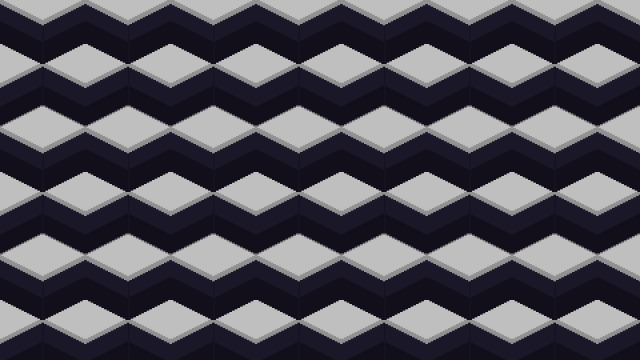
Give the GLSL for this pattern, as a Shadertoy shader.

```glsl
// Rows of pale lozenge tiles standing on dark folded walls, drawn as coarse pixel art.
// Each column measures its depth below a zigzag edge, and the depth picks the band.
// Two staggered rows form one repeat; supersampling smooths the steps.

#define GRID_ROWS 270.0          // art pixels down the canvas
#define TILE vec2(64.0, 96.0)    // repeat size in art pixels
#define FIRST_APEX 32.5          // top of the first row, from the upper edge
#define ROW_GAP 62.0             // depth from one row's edge to the next, at a centre
#define SAMPLES 3                // subsamples per axis

#define TOP_COLOR vec3(0.75)
#define LIP_COLOR vec3(0.57)
#define RIM_COLOR vec3(0.43, 0.43, 0.45)
#define WALL_COLOR vec3(0.10, 0.09, 0.16)
#define SHADE_COLOR vec3(0.07, 0.06, 0.10)

// One lozenge and the wall below it; bands = depths of top, lip and wall at the centre
vec3 blockColor(float depth, float offCentre, vec3 bands, float rim, float seam) {
    if (depth < rim) return RIM_COLOR;
    vec3 ends = bands + rim - offCentre;
    if (depth < ends.x) return TOP_COLOR;
    if (depth < ends.y) return LIP_COLOR;
    vec3 wall = depth < ends.z ? WALL_COLOR : SHADE_COLOR;
    return mix(wall, 0.5 * (WALL_COLOR + SHADE_COLOR), seam);
}

// Colour of the art pixel containing p, measured from the upper left
vec3 patternColor(vec2 p) {
    vec2 cell = floor(p) + 0.5;
    float halfWidth = 0.5 * TILE.x;
    float offCentre = abs(mod(cell.x + halfWidth, TILE.x) - halfWidth);
    float depth = mod(cell.y - FIRST_APEX - 0.5 * offCentre, TILE.y);

    // Thin vertical seam on the wall fold
    float seam = float(floor(mod(cell.x, TILE.x)) == halfWidth);

    // The second row is shifted by half a tile and has a thin upper rim
    float split = ROW_GAP - offCentre;
    if (depth < split)
        return blockColor(depth, offCentre, vec3(30.0, 33.5, 47.5), 0.0, seam);
    return blockColor(depth - split, halfWidth - offCentre,
                      vec3(31.75, 35.5, 48.0), 1.0, seam);
}

void mainImage(out vec4 fragColor, in vec2 fragCoord) {
    float scale = GRID_ROWS / iResolution.y;
    vec3 sum = vec3(0.0);
    for (int j = 0; j < SAMPLES; j++) {
        for (int i = 0; i < SAMPLES; i++) {
            vec2 jitter = (vec2(i, j) + 0.5) / float(SAMPLES) - 0.5;
            vec2 p = (fragCoord + jitter) * scale;
            sum += patternColor(vec2(p.x, GRID_ROWS - p.y));
        }
    }
    fragColor = vec4(sum / float(SAMPLES * SAMPLES), 1.0);
}
```
